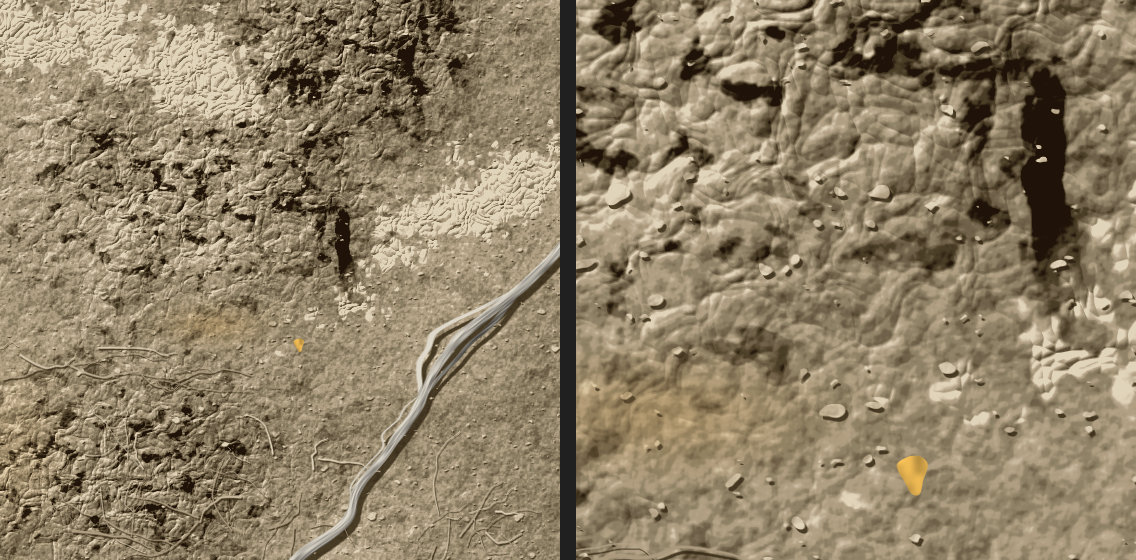
Left, the full canvas; right, a detail of the centre.
Write a WebGL 2 fragment shader that draws this texture.

```glsl
#version 300 es
precision highp float;
// Dry, crumbly earth with pale clods, pebbles, thin twigs and a long grey root.
// A height field lit from the upper left gives a tone that a soil colour ramp
// turns into colour; twigs and root are distance fields on top.
uniform vec2 u_resolution;
out vec4 outColor;

const vec3 PIT = vec3(.12, .07, .03), UMBER = vec3(.29, .24, .15), BROWN = vec3(.44, .38, .29);
const vec3 EARTH = vec3(.56, .51, .40), SAND = vec3(.69, .62, .51), CHALK = vec3(.88, .83, .73);
const vec3 OCHRE = vec3(.66, .54, .34), YELLOW = vec3(.86, .67, .3), GREY = vec3(.7, .68, .64);
const vec2 LIGHT = vec2(-.6, .8);
const float RELIEF = .23, EPS = .002, GRAIN = .17;
const float CLOD_FREQ = 50., CRUMB_FREQ = 110., PEBBLE_FREQ = 46.;
const float PEBBLE_SHARE = .08, ROOT_WIDTH = .0085;
const int TWIGS = 56;
// Twig groups: centre and spread
const vec4 HUBS[4] = vec4[4](vec4(.22, .11, .2, .16), vec4(.46, .12, .22, .16),
  vec4(.82, .05, .16, .08), vec4(.12, .36, .4, .1));

vec2 hash22(vec2 p) {
  vec3 q = fract(p.xyx * vec3(.1031, .1030, .0973));
  q += dot(q, q.yzx + 33.33);
  return fract((q.xx + q.yz) * q.zy);
}
float noise(vec2 p) {
  vec2 i = floor(p), f = fract(p);
  f = f * f * (3. - 2. * f);
  return mix(mix(hash22(i).x, hash22(i + vec2(1, 0)).x, f.x),
             mix(hash22(i + vec2(0, 1)).x, hash22(i + 1.).x, f.x), f.y);
}
float fbm(vec2 p) {
  float sum = 0., amp = .533;
  for (int i = 0; i < 4; i++) {
    sum += amp * noise(p);
    p = mat2(1.6, 1.2, -1.2, 1.6) * p + 17.3;
    amp *= .5;
  }
  return sum;
}
// Dome around the nearest cell point
float lump(vec2 p) {
  vec2 i = floor(p), f = fract(p);
  float near = 4.;
  for (int k = 0; k < 9; k++) {
    vec2 o = vec2(k % 3 - 1, k / 3 - 1), d = o + hash22(i + o) - f;
    near = min(near, dot(d, d));
  }
  return 1. - 1.5 * near;
}
float blob(vec2 p, float x, float y, float w, float h) {
  vec2 d = (p - vec2(x, y)) / vec2(w, h);
  return exp(-dot(d, d));
}
float height(vec2 p, float rough, float pale) {
  vec2 w = p + .02 * vec2(noise(p * 45.), noise(p * 45. + 57.));
  float ground = (.05 * fbm(p * 9.) + .011 * fbm(p * 65.)) * (.5 + .5 * rough);
  return ground + .009 * rough * lump(w * CLOD_FREQ)
    + .007 * max(.6 * rough, pale) * lump(w * CRUMB_FREQ);
}
float pebbles(vec2 p) {
  vec2 q = p * PEBBLE_FREQ, r = hash22(floor(q) + 71.);
  vec2 d = fract(q) - .35 - .3 * hash22(floor(q) + 13.) + .3 * (noise(p * 130.) - .5);
  float radius = r.x < PEBBLE_SHARE ? mix(.07, .28, r.y * r.y) : -.3;
  return (length(d * vec2(.8, 1.2)) - radius) / PEBBLE_FREQ;
}
float stones(vec2 p) { return min(pebbles(p), pebbles(p * 2.3 + 3.) / 2.3); }
// Curved tapering fibres: distance and brightness
vec2 twigs(vec2 p) {
  vec2 best = vec2(1, .7);
  for (int i = 0; i < TWIGS; i++) {
    vec4 hub = HUBS[i % 4];
    vec2 a = hash22(vec2(i, 7)), b = hash22(vec2(i, 19)), c = hash22(vec2(i, 43));
    float angle = (i % 4 == 3 ? .4 : 6.28) * (b.x - .5), len = mix(.03, .16, b.y);
    vec2 dir = vec2(cos(angle), sin(angle)), q = p - hub.xy - (a - .5) * hub.zw;
    float t = clamp(dot(q, dir) / len, 0., 1.);
    float bend = (c.x - .5) * .05 * sin(t * 3.14) + .014 * t * (noise(vec2(t * 6., i)) - .5);
    float d = length(q - dir * t * len - vec2(-dir.y, dir.x) * bend);
    d -= mix(.0005, .0028, c.y * c.y) * (1. - .6 * t);
    if (d < best.x) best = vec2(d, mix(.58, .9, a.y));
  }
  return best;
}
float rootCentre(float y) {
  return .53 + .84 * y + .028 * exp(-pow(abs(y - .07) / .04, 2.))
    - .045 * exp(-pow(abs(y - .37) / .09, 2.)) + .008 * (noise(vec2(y * 22., 3)) - .5);
}
// Root and strands that part and rejoin: distance, side
vec2 root(vec2 p) {
  float mid = rootCentre(p.y), slope = (rootCentre(p.y + .01) - mid) / .01;
  float side = (p.x - mid) / sqrt(1. + slope * slope), wave = noise(vec2(p.y * 40., 9)) - .5;
  float split = smoothstep(.27, .37, p.y) * (1. - smoothstep(.4, .5, p.y));
  float hair = smoothstep(.08, .16, p.y) * (1. - smoothstep(.24, .34, p.y));
  float d = abs(side) - ROOT_WIDTH * (1. + .4 * wave);
  d = min(d, abs(side + (.034 + .006 * wave) * split) - .0042);
  d = min(d, abs(side - .021 * split) - .0038);
  return vec2(min(d, abs(side + (.022 + .022 * wave) * hair) - .0014), side);
}
vec3 soil(float t) {
  vec3 c = mix(PIT, UMBER, smoothstep(.07, .24, t));
  c = mix(c, BROWN, smoothstep(.24, .38, t));
  c = mix(c, EARTH, smoothstep(.38, .51, t));
  c = mix(c, SAND, smoothstep(.51, .62, t));
  return mix(c, CHALK, smoothstep(.62, .83, t));
}
float cover(float d) { return clamp(.5 - .6 * d * u_resolution.y, 0., 1.); }

void main() {
  vec2 p = gl_FragCoord.xy / u_resolution;
  // Cloddy ground and pale crumbs
  float rough = blob(p, .35, .66, .36, .22) + blob(p, .66, .95, .24, .14) + blob(p, .22, .14, .38, .18);
  rough = clamp(rough + .5 * fbm(p * 8.) - .25, .15, 1.);
  vec2 band = mat2(.84, -.54, .54, .84) * (p - vec2(.84, .62));
  float field = blob(p, .08, .95, .24, .13) + blob(p, .39, .85, .11, .1) + blob(band, 0., 0., .34, .09);
  float pale = .8 * field + .9 * fbm(p * 16.) + .45 * noise(p * 62.) + .3 * noise(p * 120.);
  pale = smoothstep(0., .16, pale - 1.28);
  // Relief, hollows and gullies
  float shade = (height(p, rough, pale) - height(p + LIGHT * EPS, rough, pale)) / EPS;
  float tone = .47 - .09 * rough + .26 * fbm(p * 5. + 4.) + GRAIN * (noise(p * 230.) - .5);
  tone = mix(tone, .8, pale) + RELIEF * clamp(shade, -2., 1.4);
  tone -= .5 * rough * (1. - pale) * smoothstep(.59, .72, fbm(p * vec2(42, 54)));
  float gully = blob(p, .76, .9, .06, .1) + blob(p, .53, .84, .07, .03) + blob(p, .61, .57, .03, .07);
  tone -= .7 * gully * smoothstep(.48, .6, fbm(p * vec2(44, 25) + 8.));
  // Cast shadows and pebbles
  float shadow = max(cover(stones(p + LIGHT * .003)), cover(twigs(p + LIGHT * .004).x));
  shadow = max(shadow, cover(root(p + LIGHT * .014).x));
  tone = mix(tone, .12, .8 * shadow);
  tone = mix(tone, .76 + .15 * shade, cover(stones(p)));
  // Damp ochre and a yellow stone
  float damp = blob(p, .38, .42, .08, .03) + .5 * blob(p, .02, .2, .09, .14);
  vec3 color = mix(soil(tone), OCHRE * (.5 + .9 * tone), .5 * damp);
  float stone = length(p - vec2(.533, .386)) + .012 * noise(p * 110.) - .015;
  color = mix(color, YELLOW * (.8 + .4 * noise(p * 160.)), cover(stone));
  // Twigs and root
  vec2 twig = twigs(p), r = root(p);
  color = mix(color, soil(twig.y), cover(twig.x));
  float bark = .5 * noise(vec2(r.y * 420., p.y * 50.)) - 24. * r.y + .75;
  color = mix(color, GREY * clamp(bark, .4, 1.25), cover(r.x));
  outColor = vec4(color, 1);
}
```
